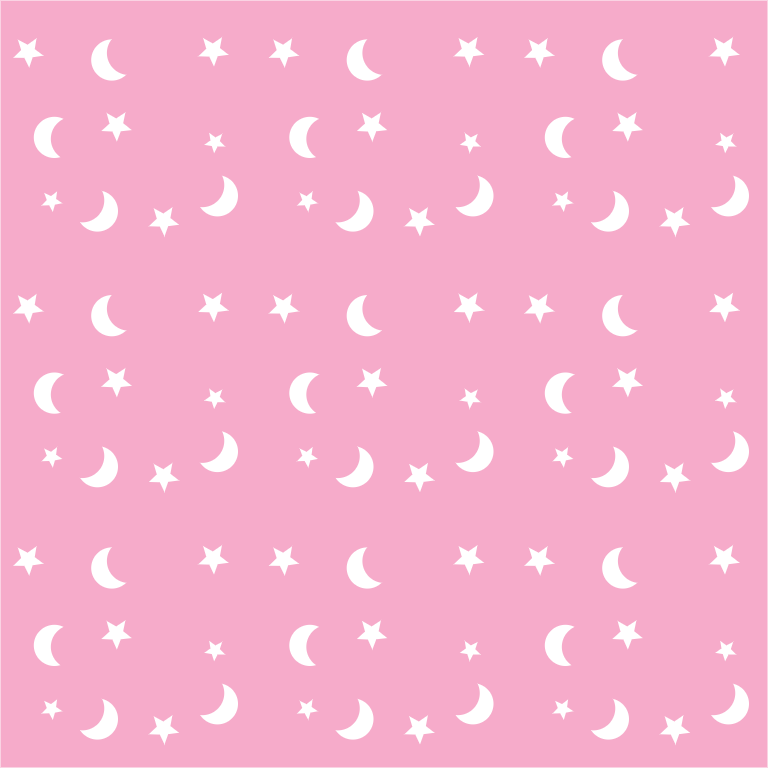
Give the GLSL for this pattern, as a WebGL 2 fragment shader.

```glsl
#version 300 es
precision highp float;
// White crescent moons and five-pointed stars on pink, tiled three by three.

uniform vec2 u_resolution;
out vec4 fragColor;

const vec3 PINK = vec3(0.963, 0.671, 0.791);
const vec3 WHITE = vec3(1.0);

// Lengths are in layout units: the canvas is CANVAS units wide, y runs down.
const float CANVAS = 768.0;
const float TILES = 3.0;
const vec2 TILE = vec2(255.5, 255.7);
const float LAST_ROW_LIFT = 3.4;     // the bottom row sits slightly higher
const float FRAME_WIDTH = 0.8;
const float FRAME_STRENGTH = 0.6;

const float STAR_INNER = 0.45;       // inner radius as a share of the outer
const float MOON_RADIUS = 20.6;
const float BITE_RADIUS = 22.0;      // circle cut out of the moon
const float BITE_OFFSET = 18.5;
const float TAU = 6.2831853;

// Stars: centre x, centre y, outer radius, turn
const int STAR_COUNT = 6;
const vec4 STARS[STAR_COUNT] = vec4[](
  vec4(28.1, 51.8, 15.9, -0.07), vec4(213.2, 50.6, 16.0, -0.05),
  vec4(116.4, 125.6, 16.0, -0.03), vec4(215.0, 142.3, 11.0, 0.08),
  vec4(51.6, 201.0, 11.0, -0.11), vec4(163.7, 220.6, 15.9, -0.05));

// Moons: centre x, centre y, direction of the opening
const int MOON_COUNT = 4;
const vec3 MOONS[MOON_COUNT] = vec3[](
  vec3(111.8, 60.0, -0.39), vec3(54.4, 137.4, 0.08),
  vec3(97.4, 211.0, -2.53), vec3(217.4, 195.8, -2.53));

// Five-pointed star with one tip pointing down before turning
float starDistance(vec2 p, float radius, float turn) {
  float sector = TAU / 5.0;
  float angle = atan(p.x, p.y) + turn;
  angle = abs(mod(angle + 0.5 * sector, sector) - 0.5 * sector);
  vec2 folded = length(p) * vec2(cos(angle), sin(angle));
  vec2 tip = vec2(radius, 0.0);
  vec2 notch = STAR_INNER * radius * vec2(cos(0.5 * sector), sin(0.5 * sector));
  vec2 edge = normalize(notch - tip);
  return dot(folded - tip, vec2(edge.y, -edge.x));
}

// Disc minus a second, offset disc
float moonDistance(vec2 p, float opening) {
  vec2 bite = BITE_OFFSET * vec2(cos(opening), sin(opening));
  return max(length(p) - MOON_RADIUS, BITE_RADIUS - length(p - bite));
}

void main() {
  vec2 uv = gl_FragCoord.xy / u_resolution;
  vec2 p = CANVAS * vec2(uv.x, 1.0 - uv.y);
  float pixel = CANVAS / min(u_resolution.x, u_resolution.y);

  // Position inside the current tile
  vec2 cell = min(floor(p / TILE), TILES - 1.0);
  vec2 local = p - cell * TILE;
  local.y += LAST_ROW_LIFT * step(TILES - 1.5, cell.y);

  // Nearest motif
  float dist = CANVAS;
  for (int i = 0; i < STAR_COUNT; i++) {
    dist = min(dist, starDistance(local - STARS[i].xy, STARS[i].z, STARS[i].w));
  }
  for (int i = 0; i < MOON_COUNT; i++) {
    dist = min(dist, moonDistance(local - MOONS[i].xy, MOONS[i].z));
  }
  float motif = clamp(0.5 - dist / pixel, 0.0, 1.0);

  // Faint hairline around the canvas
  vec2 border = min(p, CANVAS - p);
  float frameDist = min(border.x, border.y) - FRAME_WIDTH;
  float frame = FRAME_STRENGTH * clamp(0.5 - frameDist / pixel, 0.0, 1.0);

  fragColor = vec4(mix(PINK, WHITE, max(motif, frame)), 1.0);
}
```
